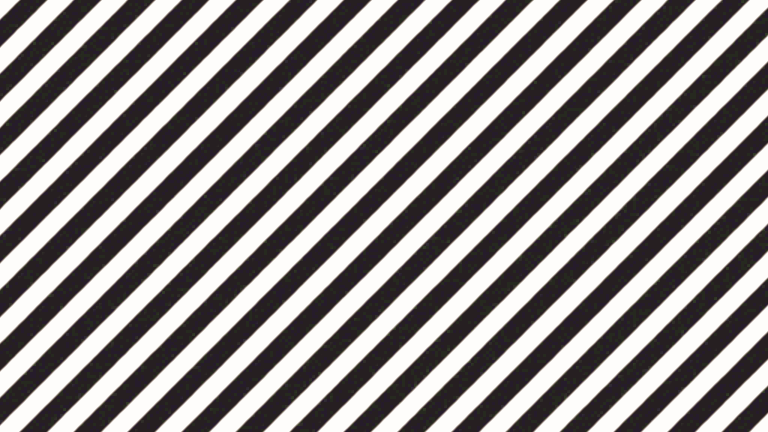
A WebGL 1 fragment shader for this pattern:

```glsl
precision highp float;

// Even diagonal stripes, near-black ink on warm white, rising to the right.
// A folded repeat along the diagonal gives the signed distance to each band;
// hashed grain tints the ink and a faint warm fringe softens its edges.

uniform vec2 u_resolution;

const float REPEATS_DOWN = 8.0;      // stripes per canvas height
const float STRIPE_CENTER = 0.62;    // phase of the ink band in one repeat
const float INK_SHARE = 0.5;         // part of each repeat that is inked
const float EDGE_SOFTNESS = 0.0032;  // half width, in canvas heights
const float EDGE_WOBBLE = 0.0008;
const float GRAIN_CELLS = 144.0;     // grain cells per canvas height
const float PURPLE_SHARE = 0.21;
const float GREEN_SHARE = 0.17;
const float SPECKLE_CHANCE = 0.06;

const vec3 PAPER = vec3(0.995, 0.993, 0.985);
const vec3 INK = vec3(0.15, 0.12, 0.13);
const vec3 INK_PURPLE = vec3(0.15, 0.11, 0.17);
const vec3 INK_GREEN = vec3(0.15, 0.16, 0.12);
const vec3 SPECKLE = vec3(0.04, 0.06, 0.03);
const vec3 WARM_FRINGE = vec3(0.03, 0.07, 0.10);

float hash(vec2 p) {
    return fract(sin(dot(p, vec2(127.1, 311.7))) * 43758.5453);
}

float valueNoise(vec2 p) {
    vec2 cell = floor(p);
    vec2 f = fract(p);
    f = f * f * (3.0 - 2.0 * f);
    float low = mix(hash(cell), hash(cell + vec2(1.0, 0.0)), f.x);
    float high = mix(hash(cell + vec2(0.0, 1.0)), hash(cell + 1.0), f.x);
    return mix(low, high, f.y);
}

// Ink colour with grain; each stripe leans to its own share of green.
vec3 grainyInk(vec2 p, float stripe, float edgeDistance) {
    vec2 cell = floor(p * GRAIN_CELLS);
    float grain = hash(cell);
    float lean = 0.5 + hash(vec2(stripe, 4.0));
    vec3 ink = mix(INK, INK_PURPLE, step(grain, PURPLE_SHARE));
    ink = mix(ink, INK_GREEN, step(1.0 - GREEN_SHARE * lean, grain));

    // Sparse lighter specks gather just inside the edges.
    float nearEdge = smoothstep(-0.016, -0.006, edgeDistance);
    float speck = step(hash(cell + 37.0), SPECKLE_CHANCE * lean);
    return ink + SPECKLE * speck * nearEdge;
}

void main() {
    vec2 p = gl_FragCoord.xy / u_resolution.y;

    // Diagonal coordinate, one unit per repeat, measured from the top left.
    float diagonal = (p.x + 1.0 - p.y) * REPEATS_DOWN - STRIPE_CENTER + 0.5;
    float stripe = floor(diagonal);
    float fromCenter = abs(fract(diagonal) - 0.5);

    // Signed distance to the band, negative inside the ink.
    float edgeDistance = (fromCenter - 0.5 * INK_SHARE) / (REPEATS_DOWN * sqrt(2.0));
    edgeDistance += EDGE_WOBBLE * (valueNoise(p * GRAIN_CELLS * 0.5) - 0.5);

    float softness = max(EDGE_SOFTNESS, 0.75 / u_resolution.y);
    float paperCover = smoothstep(-softness, softness, edgeDistance);

    vec3 color = mix(grainyInk(p, stripe, edgeDistance), PAPER, paperCover);
    color -= WARM_FRINGE * 4.0 * paperCover * (1.0 - paperCover);

    gl_FragColor = vec4(color, 1.0);
}
```
